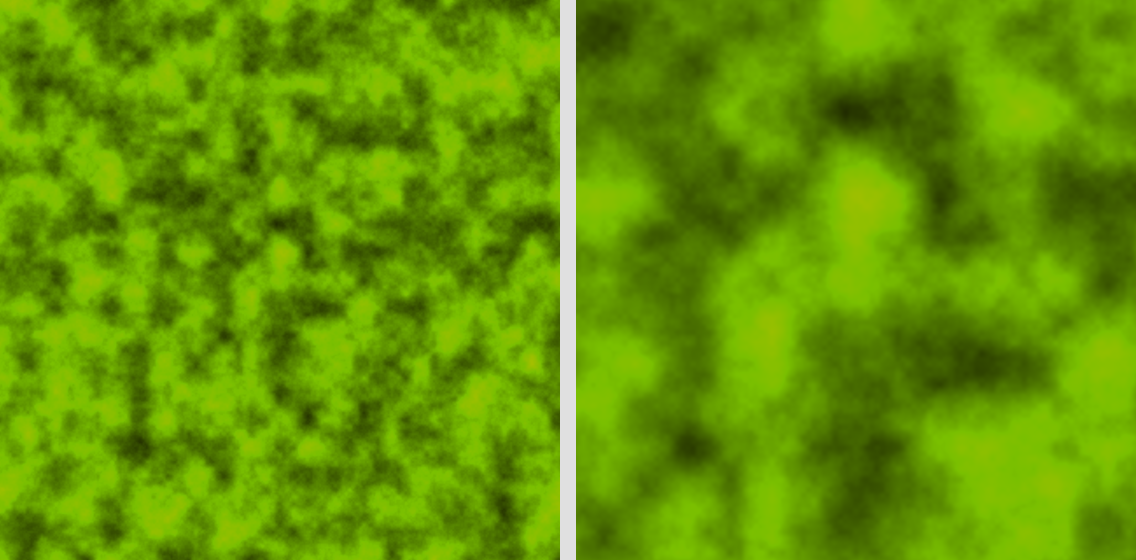
Left: the whole. Right: its middle third, enlarged.
This texture is drawn by a three.js fragment shader. Its source:

```glsl
// Mottled mossy green: cloudy fractal noise shaded from dark olive to lime and yellow-green.
varying vec2 vUv;

const float PATCHES = 20.0;     // coarsest noise cells across the canvas
const int OCTAVES = 5;
const float LIME_LEVEL = 0.638; // noise level at which the green is fully bright

const vec3 SHADOW = vec3(0.074, 0.080, 0.0);
const vec3 LIME = vec3(0.476, 0.750, 0.0);
const vec3 YELLOW = vec3(0.690, 0.750, 0.0);

float hash(vec2 cell) {
  vec3 p = fract(cell.xyx * vec3(0.1031, 0.1030, 0.0973));
  p += dot(p, p.yzx + 33.33);
  return fract((p.x + p.y) * p.z);
}

// Smoothly interpolated random values on a unit grid
float valueNoise(vec2 p) {
  vec2 cell = floor(p);
  vec2 f = fract(p);
  vec2 blend = f * f * (3.0 - 2.0 * f);
  float bottom = mix(hash(cell), hash(cell + vec2(1.0, 0.0)), blend.x);
  float top = mix(hash(cell + vec2(0.0, 1.0)), hash(cell + vec2(1.0)), blend.x);
  return mix(bottom, top, blend.y);
}

// Octaves of halving size and strength, normalised to 0..1
float fractalNoise(vec2 p) {
  float sum = 0.0;
  float total = 0.0;
  float amplitude = 0.5;
  for (int i = 0; i < OCTAVES; i++) {
    sum += amplitude * valueNoise(p);
    total += amplitude;
    amplitude *= 0.5;
    p = p * 2.0 + vec2(17.0, 43.0);
  }
  return sum / total;
}

// Darkness to lime, then a slow drift to yellow on the peaks
vec3 mossColor(float level, float limeLevel) {
  vec3 green = mix(SHADOW, LIME, min(level / limeLevel, 1.0));
  float peak = max(level - limeLevel, 0.0) / (1.0 - limeLevel);
  return mix(green, YELLOW, peak);
}

void main() {
  float level = fractalNoise(vUv * PATCHES + vec2(5.0, 11.0));
  gl_FragColor = vec4(mossColor(level, LIME_LEVEL), 1.0);
}
```
